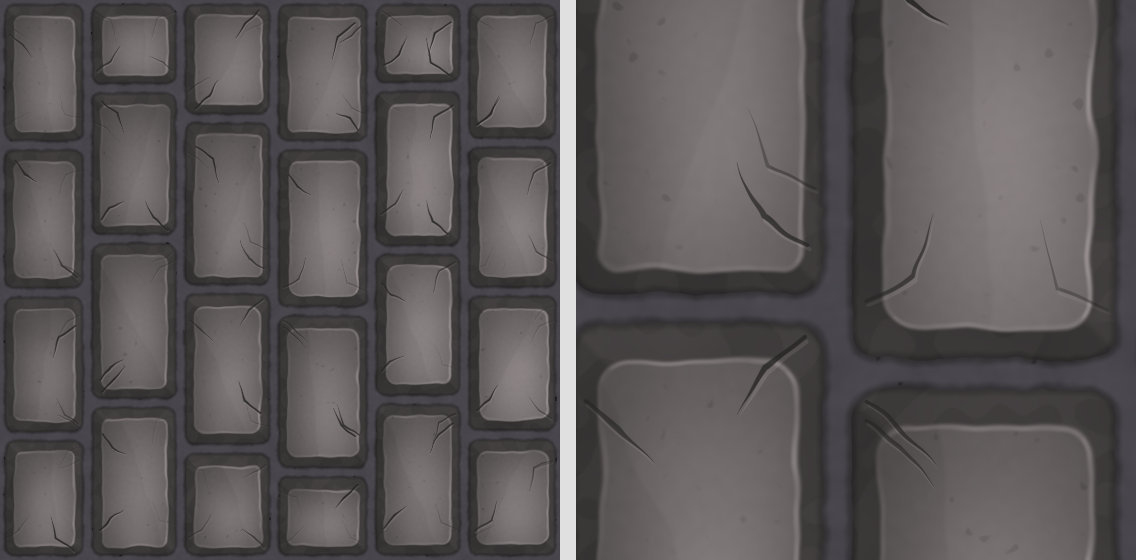
Left, the full canvas; right, a detail of the centre.
This texture is drawn by a Shadertoy shader. Its source:

```glsl
// Hand-painted stone paving: six columns of four upright blocks with staggered
// joints. Each block is a rounded box with a dark bevel, a glowing face inset,
// a worn light rim and a few bent cracks; gradient noise roughens everything.

#define GAP 0.0088           // half width of the mortar joint
#define EDGE_WOBBLE 0.0035   // waviness of block outlines
#define FACE_WOBBLE 0.0055   // waviness of the inset face
#define RIM_WIDTH 0.0023     // half width of the light rim
#define CRACK_WIDTH 0.0019   // widest half width of a crack
#define CRACKS 4             // crack attempts per block
#define STONE_TINT vec3(1.0, 0.945, 0.95)
#define MORTAR_COLOR vec3(0.282, 0.275, 0.298)
#define MORTAR_SHADE vec3(0.205, 0.197, 0.21)

// Column joints across, and the three inner joints of each column
const float columnJoint[7] = float[7](0.0, 0.156, 0.322, 0.489, 0.663, 0.829, 1.0);
const vec3 rowJoint[6] = vec3[6](
    vec3(0.221, 0.477, 0.740), vec3(0.280, 0.573, 0.842), vec3(0.198, 0.483, 0.788),
    vec3(0.156, 0.444, 0.740), vec3(0.286, 0.553, 0.845), vec3(0.223, 0.479, 0.745));

vec2 hash2(vec2 p) {
    vec3 q = fract(p.xyx * vec3(0.1031, 0.1030, 0.0973));
    q += dot(q, q.yzx + 33.33);
    return fract((q.xx + q.yz) * q.zy);
}

float cornerSlope(vec2 cell, vec2 corner, vec2 f) {
    return dot(hash2(cell + corner) * 2.0 - 1.0, f - corner);
}

float gradientNoise(vec2 p) {
    vec2 i = floor(p), f = fract(p), u = f * f * f * (f * (f * 6.0 - 15.0) + 10.0);
    vec2 e = vec2(0.0, 1.0);
    return mix(mix(cornerSlope(i, e.xx, f), cornerSlope(i, e.yx, f), u.x),
               mix(cornerSlope(i, e.xy, f), cornerSlope(i, e.yy, f), u.x), u.y);
}

float roundBox(vec2 p, vec2 halfSize, float radius) {
    vec2 q = abs(p) - halfSize + radius;
    return length(max(q, 0.0)) + min(max(q.x, q.y), 0.0) - radius;
}

// Coverage of a line from a to b whose half width runs from wa to wb
float taperedLine(vec2 p, vec2 a, vec2 b, float wa, float wb, float px) {
    vec2 d = b - a;
    float t = clamp(dot(p - a, d) / dot(d, d), 0.0, 1.0);
    return 1.0 - smoothstep(-px, px, length(p - a - d * t) - mix(wa, wb, t));
}

float crackLine(vec2 p, vec2 a, vec2 b, vec2 c, float w, float px) {
    return max(taperedLine(p, a, b, w * 0.7, w, px), taperedLine(p, b, c, w, 0.0, px));
}

void mainImage(out vec4 fragColor, in vec2 fragCoord) {
    vec2 uv = fragCoord / iResolution.xy;
    float px = 0.8 / iResolution.y;

    // Find the block that holds this point
    int column = 0, row = 0;
    for (int i = 1; i < 6; i++) if (uv.x > columnJoint[i]) column = i;
    vec2 lo = vec2(columnJoint[column], 0.0), hi = vec2(columnJoint[column + 1], 1.0);
    for (int i = 0; i < 3; i++) {
        float y = rowJoint[column][i];
        if (uv.y > y) { lo.y = y; row = i + 1; }
        else hi.y = min(hi.y, y);
    }
    vec2 id = vec2(column, row) * 7.0 + 13.0;
    vec2 seed = hash2(id), shape = hash2(id + 41.0);
    vec2 p = uv - 0.5 * (lo + hi), halfSize = 0.5 * (hi - lo) - GAP;

    // Outline and inset face
    float coarse = gradientNoise(uv * 16.0 + id), medium = gradientNoise(uv * 38.0 + 5.0);
    float fine = gradientNoise(uv * 130.0);
    float outer = roundBox(p, halfSize, 0.017) + EDGE_WOBBLE * (medium + 0.3 * fine);
    vec2 insetLo = vec2(0.013, 0.013) + 0.006 * seed;
    vec2 insetHi = vec2(0.010, 0.017) + 0.004 * shape;
    vec2 q = p - 0.5 * (insetLo - insetHi);
    vec2 faceHalf = halfSize - 0.5 * (insetLo + insetHi);
    float face = roundBox(q, faceHalf, 0.012 + 0.008 * seed.y)
               + FACE_WOBBLE * (coarse + 0.6 * medium);

    // Outward side of the bevel, softly mitred
    vec2 over = abs(q) - faceHalf;
    float sideways = smoothstep(-0.004, 0.004, over.x - over.y);
    vec2 side = sign(q) * vec2(sideways, 1.0 - sideways);

    // Face: glow low in the middle, one faint facet, mottling and pits
    vec2 g = (q / faceHalf - vec2(0.12, -0.25)) * vec2(0.9, 0.78);
    float stone = 0.29 + 0.205 * exp(-dot(g, g));
    stone += 0.05 * (seed.x - 0.5) + 0.035 * (uv.x - 0.5);
    float slant = (shape.x - 0.5) * 1.2;
    float facet = q.x + slant * q.y + 0.04 * (seed.y - 0.5) + 0.012 * coarse;
    stone += 0.018 * (smoothstep(-0.002, 0.002, facet) - 0.5);
    stone += 0.02 * coarse + 0.012 * fine;
    stone -= 0.045 * smoothstep(0.36, 0.55, gradientNoise(uv * 105.0 + 70.0));

    // Bevel, darkest on the left, the bottom and the outer edge
    float bevel = 0.237 + 0.016 * (side.x + side.y) + 0.035 * coarse;
    bevel += 0.018 * smoothstep(0.0, 0.06, medium) - 0.012;
    bevel -= 0.045 * smoothstep(-0.005, 0.0, outer);
    float lum = mix(stone, bevel, smoothstep(-0.002, 0.0015, face));

    // Worn rim, strongest on the right and the top
    float rim = 1.0 - smoothstep(0.0, RIM_WIDTH + px, abs(face + 0.0025));
    float rimGain = mix(0.6 + 0.2 * side.y, 0.6 + 0.35 * side.x, sideways);
    lum += 0.125 * rim * rimGain * clamp(0.8 + 1.6 * coarse + medium, 0.1, 1.2);

    // Cracks run in from the edges, bend once and carry a lit lip
    vec2 bent = p + 0.004 * vec2(medium, gradientNoise(uv * 45.0 + 31.0));
    for (int i = 0; i < CRACKS; i++) {
        vec2 r = hash2(id + float(i) * 17.0 + 3.0), s = hash2(id + float(i) * 29.0 + 8.0);
        vec2 corner = vec2(r.x < 0.62 ? 1.0 : -1.0, i % 2 == 0 ? 1.0 : -1.0);
        vec2 start = corner * halfSize * vec2(0.98 - 0.25 * s.y * s.y, mix(0.55, 0.97, r.y));
        vec2 bend = start - corner * (vec2(0.014, 0.006) + 0.018 * s);
        vec2 tip = bend - corner * mix(vec2(0.026, 0.008), vec2(0.008, 0.042), s.x);
        float strength = smoothstep(0.12, 0.9, s.y);
        float w = CRACK_WIDTH * (0.4 + 0.6 * strength);
        float lip = crackLine(bent + vec2(-0.0012, 0.0026), start, bend, tip, w, px);
        float cut = crackLine(bent, start, bend, tip, w, px);
        lum += 0.075 * lip * (0.3 + 0.7 * strength);
        lum = mix(lum, 0.15, cut * (0.25 + 0.65 * strength));
    }

    // Mortar, shaded beside the blocks, with small dark chips at their edges
    vec3 mortar = mix(MORTAR_SHADE, MORTAR_COLOR, smoothstep(0.0, 0.0055, outer));
    mortar += 0.025 * medium + 0.012 * fine;
    float chip = smoothstep(0.38, 0.5, gradientNoise(uv * 75.0 + 19.0));
    mortar *= 1.0 - 0.6 * chip * (1.0 - smoothstep(0.001, 0.004, outer));
    vec3 color = mix(lum * STONE_TINT, mortar, smoothstep(-px, px, outer));
    fragColor = vec4(clamp(color, 0.0, 1.0), 1.0);
}
```
